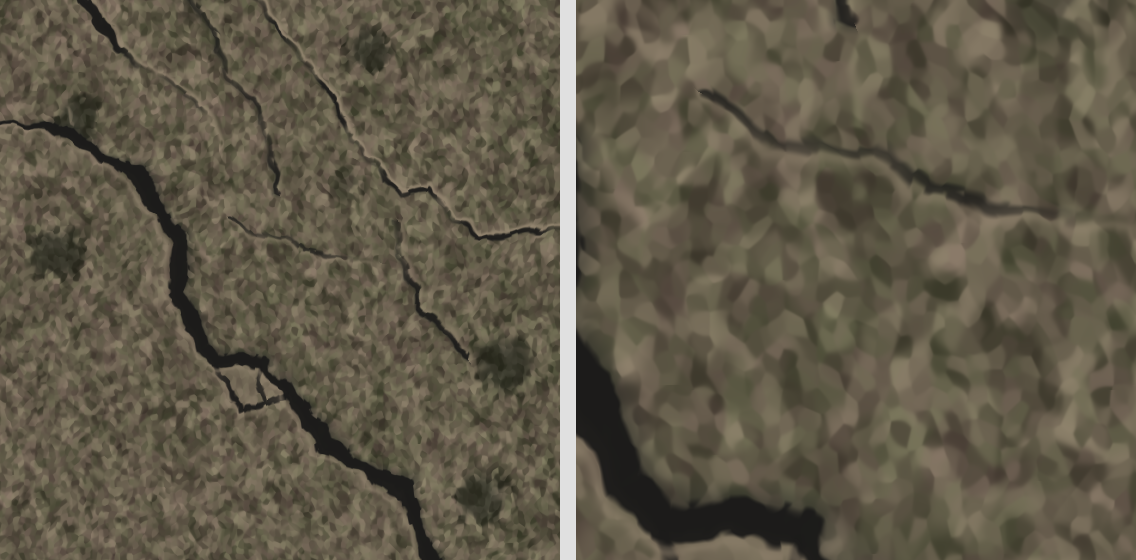
Left: the whole. Right: its middle third, enlarged.
Write a Shadertoy shader that draws this texture.

```glsl
// Dry mottled grassland seen from above, split by dark cracks with pale earthen lips.

const vec3 GRASS_DARK = vec3(0.235, 0.217, 0.168);
const vec3 GRASS_LIGHT = vec3(0.535, 0.492, 0.405);
const vec3 BUSH = vec3(0.185, 0.188, 0.145);
const vec3 EARTH = vec3(0.60, 0.54, 0.455);
const vec3 CHASM = vec3(0.105, 0.102, 0.098);
const vec3 SHADE = vec3(0.17, 0.175, 0.15);

// Crack paths, each running from upper left to lower right
const vec2 MAIN_TOP[6] = vec2[6](vec2(-0.03, 0.785), vec2(0.09, 0.772), vec2(0.24, 0.685),
    vec2(0.315, 0.57), vec2(0.31, 0.475), vec2(0.375, 0.355));
const vec2 MAIN_LOW[6] = vec2[6](vec2(0.375, 0.355), vec2(0.46, 0.345), vec2(0.52, 0.29),
    vec2(0.58, 0.20), vec2(0.72, 0.12), vec2(0.775, -0.03));
const vec2 RIGHT_TOP[6] = vec2[6](vec2(0.44, 1.03), vec2(0.50, 0.945), vec2(0.60, 0.82),
    vec2(0.63, 0.75), vec2(0.715, 0.655), vec2(0.77, 0.665));
const vec2 RIGHT_LOW[6] = vec2[6](vec2(0.77, 0.665), vec2(0.81, 0.61), vec2(0.86, 0.578),
    vec2(0.90, 0.58), vec2(0.95, 0.592), vec2(1.03, 0.59));
const vec2 LEFT[6] = vec2[6](vec2(0.14, 1.02), vec2(0.20, 0.94), vec2(0.235, 0.89),
    vec2(0.29, 0.865), vec2(0.37, 0.80), vec2(0.39, 0.74));
const vec2 MIDDLE[6] = vec2[6](vec2(0.33, 1.02), vec2(0.385, 0.94), vec2(0.405, 0.865),
    vec2(0.46, 0.82), vec2(0.48, 0.74), vec2(0.50, 0.66));
const vec2 SPUR[6] = vec2[6](vec2(0.41, 0.61), vec2(0.45, 0.58), vec2(0.51, 0.575),
    vec2(0.56, 0.545), vec2(0.61, 0.54), vec2(0.68, 0.53));
const vec2 BRANCH[6] = vec2[6](vec2(0.71, 0.60), vec2(0.715, 0.54), vec2(0.74, 0.49),
    vec2(0.75, 0.45), vec2(0.80, 0.41), vec2(0.835, 0.36));
const vec2 SLAB[6] = vec2[6](vec2(0.38, 0.35), vec2(0.43, 0.265), vec2(0.515, 0.292),
    vec2(0.478, 0.28), vec2(0.465, 0.31), vec2(0.463, 0.345));

vec3 hash3(vec2 p) {
    vec3 q = fract(p.xyx * vec3(0.1031, 0.1030, 0.0973));
    q += dot(q, q.yxz + 33.33);
    return fract((q.xxy + q.yzz) * q.zyx);
}

// Layered sines, about 0 to 1
float waves(vec2 p) {
    return 0.5 + 0.25 * sin(p.x + 1.7 * sin(0.8 * p.y)) + 0.25 * sin(1.3 * p.y - 0.9 * p.x + 2.0);
}

// Soft cellular noise with elongated, randomly turned cells: x = tone, y = tint
vec2 tufts(vec2 p, float lean) {
    vec2 cell = floor(p), sum = vec2(0.0);
    float total = 0.0;
    for (int j = -1; j <= 1; j++)
    for (int i = -1; i <= 1; i++) {
        vec2 id = cell + vec2(i, j);
        vec3 h = hash3(id + 71.0);
        vec2 d = p - id - 0.15 - 0.7 * h.xy;
        float a = lean + 2.0 * (h.z - 0.5);
        d = mat2(cos(a), -sin(a), sin(a), cos(a)) * d;
        d *= vec2(2.7, 1.35);
        float weight = exp(-2.2 * dot(d, d));
        sum += weight * hash3(id + 213.0).xy;
        total += weight;
    }
    return sum / max(total, 1e-5);
}

// Signed distance to a path, positive on its upper right side
float pathDistance(vec2 p, vec2 knots[6]) {
    float best = 9.0;
    for (int i = 0; i < 5; i++) {
        vec2 edge = knots[i + 1] - knots[i], q = p - knots[i];
        float d = length(q - edge * clamp(dot(q, edge) / dot(edge, edge), 0.0, 1.0));
        float side = edge.x * q.y - edge.y * q.x < 0.0 ? -1.0 : 1.0;
        if (d < abs(best)) best = side * d;
    }
    return best;
}

float nearer(float a, float b) { return abs(a) < abs(b) ? a : b; }

// Shadow on the positive side, pale lip on the negative side, dark core
vec3 crack(vec3 col, float d, float halfWidth, float lip, float depth, float reach) {
    float shadow = smoothstep(reach, 0.3 * reach, d) * smoothstep(-0.003, 0.003, d);
    col = mix(col, SHADE, 0.7 * depth * shadow);
    float rim = (d + halfWidth + 0.002) / 0.0045;
    col = mix(col, EARTH, lip * exp(-rim * rim));
    float core = 1.0 - smoothstep(halfWidth - 0.002, halfWidth + 0.0025, abs(d - 0.4 * halfWidth));
    return mix(col, CHASM, depth * core);
}

void mainImage(out vec4 fragColor, in vec2 fragCoord) {
    vec2 uv = fragCoord / iResolution.xy;

    // Grass: two sizes of tuft over a slow drift of colour
    float lean = 0.8 * (waves(uv * 9.0) - 0.5);
    vec2 coarse = tufts(uv * 48.0, lean), fine = tufts(uv * 92.0 + 17.0, -lean);
    float drift = waves(uv * 15.0 + 3.0) - 0.5;
    float tone = 0.5 + 0.55 * (coarse.x - 0.5) + 0.6 * (fine.x - 0.5) + 0.1 * drift;
    vec3 col = mix(GRASS_DARK, GRASS_LIGHT, tone);
    float warmth = coarse.y + fine.y - 1.0 + 0.3 * drift + 0.3 * (0.5 - uv.x);
    col += warmth * vec3(0.022, -0.004, 0.018);

    // Scattered bushes with ragged rims
    for (int i = 0; i < 8; i++) {
        float n = float(i), radius = 0.038 + 0.02 * cos(1.4 * (n - 1.0));
        float d = length(uv - fract(vec2(0.66, 0.91) + n * vec2(0.24, 0.44)));
        d += 0.03 * (coarse.x - 0.5) + 0.015 * (fine.x - 0.5);
        float cover = 1.0 - smoothstep(0.5 * radius, 1.2 * radius, d);
        col = mix(col, BUSH + 0.12 * (tone - 0.5), 0.8 * cover * smoothstep(0.01, 0.045, radius));
    }

    // Jagged coordinates and varying strength for the cracks
    vec2 p = uv + 0.004 * (vec2(waves(uv * 75.0), waves(uv.yx * 83.0 + 5.0)) - 0.5) * 2.0;
    p += 0.005 * (fine - 0.5) + 0.004 * (coarse - 0.5);
    float vary = waves(uv * 28.0);
    float open = smoothstep(0.25, 0.6, waves(uv * 23.0 + 1.0));

    // Pale loose slab inside the main crack
    float slab = 1.0 - smoothstep(0.045, 0.075, length((uv - vec2(0.447, 0.31)) * vec2(1.0, 1.3)));
    col = mix(col, EARTH * 0.85, 0.45 * slab);

    // Fine cracks, then the wide main one
    float right = nearer(pathDistance(p, RIGHT_TOP), pathDistance(p, RIGHT_LOW));
    col = crack(col, -right, 0.0035, 0.75, 0.25 + 0.65 * open, 0.009);
    col = crack(col, -pathDistance(p, LEFT), mix(0.009, 0.003, smoothstep(0.17, 0.25, uv.x)),
        0.55, mix(0.95, 0.35 * open, smoothstep(0.2, 0.28, uv.x)), 0.012);
    col = crack(col, -pathDistance(p, MIDDLE), 0.004, 0.25, 0.3 + 0.55 * vary, 0.014);
    col = crack(col, pathDistance(p, SPUR), 0.003, 0.35, 0.75 * vary, 0.008);
    col = crack(col, -pathDistance(p, BRANCH), 0.004, 0.4, 0.3 + 0.6 * open, 0.012);
    col = crack(col, pathDistance(p, SLAB), 0.004, 0.3, 0.9, 0.006);

    float gap = nearer(pathDistance(p, MAIN_TOP), pathDistance(p, MAIN_LOW));
    float width = mix(0.004, 0.013, smoothstep(0.02, 0.25, uv.x)) * (0.6 + 0.8 * vary);
    width *= 1.0 - 0.65 * slab;
    col = mix(col, EARTH * 0.8, 0.25 * smoothstep(-0.05, -0.01, gap) * step(gap, 0.0));
    col = crack(col, gap, width, 0.4, 0.96, 2.8 * width);

    fragColor = vec4(col, 1.0);
}
```
